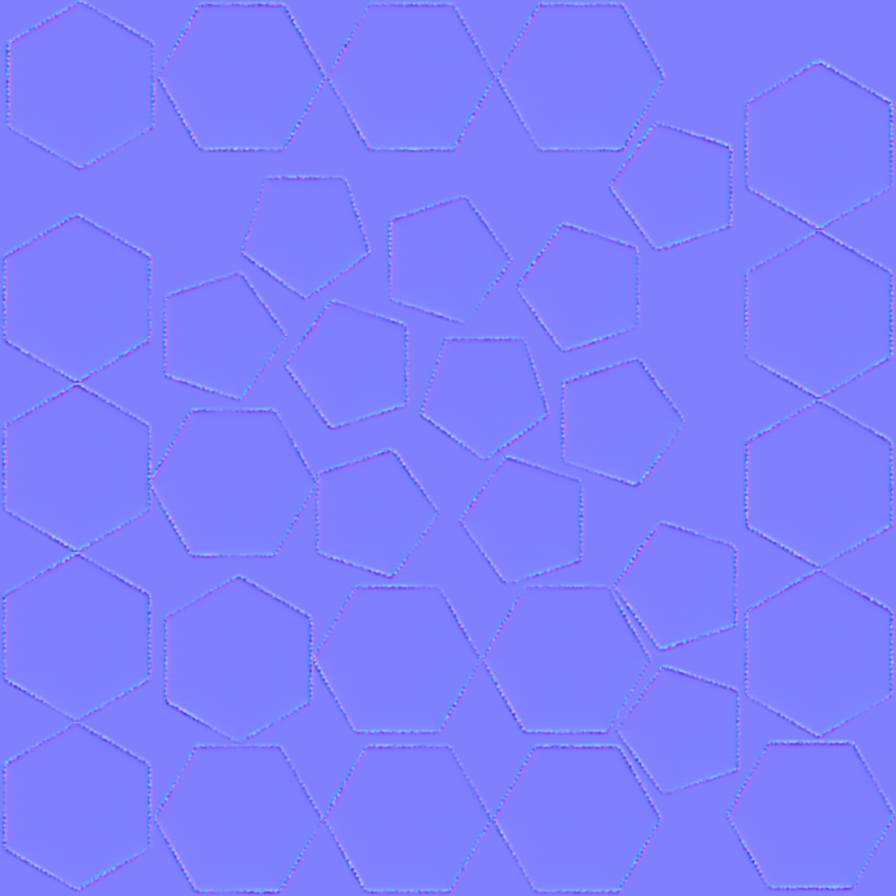
Give the GLSL for this texture map, as a Shadertoy shader.

```glsl
// Tangent-space normal map of a flat sheet stamped with hexagons and pentagons.
// Rows of polygons give a distance and edge direction; a thin beaded ridge and
// a soft inner slope tilt the normal, which is then packed into colour.

const float PI = 3.14159265;
const float HEX_APOTHEM = 0.0810;
const float PENT_APOTHEM = 0.0608;
const float CORNER_RADIUS = 0.008;
const float RIDGE_WIDTH = 0.0022;
const float RIDGE_TILT = 0.75;
const float BEAD_PERIOD = 0.0056;
const float BEAD_TILT = 0.22;
const float GRIT_SCALE = 230.0;
const float GRIT_TILT = 0.85;
const float SLOPE_WIDTH = 0.010;
const float SLOPE_TILT = 0.055;
const float WEAVE_PERIOD = 0.0065;
const float WEAVE_TILT = 0.007;

// Nearest outline: signed distance, position along the edge, outward direction
struct Outline { float dist; float along; vec2 outward; };

vec2 hashGradient(vec2 cell) {
    vec3 h = fract(vec3(cell.xyx) * vec3(0.1031, 0.1030, 0.0973));
    h += dot(h, h.yzx + 33.33);
    float angle = 2.0 * PI * fract((h.x + h.y) * h.z);
    return vec2(cos(angle), sin(angle));
}

float gradientNoise(vec2 p) {
    vec2 cell = floor(p), f = fract(p);
    vec2 u = f * f * f * (f * (f * 6.0 - 15.0) + 10.0);
    vec2 e = vec2(0.0, 1.0);
    float low = mix(dot(hashGradient(cell), f),
                    dot(hashGradient(cell + e.yx), f - e.yx), u.x);
    float high = mix(dot(hashGradient(cell + e.xy), f - e.xy),
                     dot(hashGradient(cell + e.yy), f - e.yy), u.x);
    return mix(low, high, u.y);
}

// Regular polygon with rounded corners; one edge faces the angle 'turn'
Outline polygon(vec2 q, float sides, float apothem, float turn) {
    float sector = 2.0 * PI / sides;
    float facing = turn + sector * round((atan(q.y, q.x) - turn) / sector);
    vec2 outward = vec2(cos(facing), sin(facing));
    float along = dot(q, vec2(-outward.y, outward.x));
    float core = apothem - CORNER_RADIUS;
    vec2 v = vec2(dot(q, outward) - core, abs(along) - core * tan(0.5 * sector));
    float dist = length(max(v, 0.0)) + min(v.x, 0.0) - CORNER_RADIUS;
    return Outline(dist, along, outward);
}

// Evenly stepped row of polygons; orientation is counted in quarter turns
void addRow(inout Outline best, vec2 p, vec2 start, vec2 stride, float count,
            float sides, float quarter, float quarterStep) {
    float i = round(dot(p - start, stride) / dot(stride, stride));
    i = clamp(i, 0.0, count - 1.0);
    float turn = mod(quarter + i * quarterStep, 3.0) * 0.5 * PI;
    float apothem = sides > 5.5 ? HEX_APOTHEM : PENT_APOTHEM;
    Outline o = polygon(p - start - i * stride, sides, apothem, turn);
    if (o.dist < best.dist) best = o;
}

Outline nearestOutline(vec2 p) {
    Outline o = Outline(1.0, 0.0, vec2(1.0, 0.0));
    vec2 across = vec2(0.189, 0.0), up = across.yx;
    // Hexagons around the border: upright columns, then flat-topped rows
    addRow(o, p, vec2(0.086, 0.100), up, 4.0, 6.0, 0.0, 0.0);
    addRow(o, p, vec2(0.914, 0.271), up, 4.0, 6.0, 0.0, 0.0);
    addRow(o, p, vec2(0.270, 0.914), across, 3.0, 6.0, 1.0, 0.0);
    addRow(o, p, vec2(0.266, 0.086), across, 3.0, 6.0, 1.0, 0.0);
    // Hexagons inside and at the corners
    addRow(o, p, vec2(0.443, 0.264), across, 2.0, 6.0, 1.0, 0.0);
    addRow(o, p, vec2(0.090, 0.905), vec2(0.176, -0.641), 2.0, 6.0, 0.0, 0.0);
    addRow(o, p, vec2(0.260, 0.461), vec2(0.645, -0.371), 2.0, 6.0, 1.0, 0.0);
    // Pentagons in tilted rows with cycling orientation, and a right-hand column
    addRow(o, p, vec2(0.341, 0.741), vec2(0.155, -0.031), 3.0, 5.0, 1.0, 1.0);
    addRow(o, p, vec2(0.245, 0.625), vec2(0.148, -0.032), 4.0, 5.0, 2.0, 1.0);
    addRow(o, p, vec2(0.415, 0.427), vec2(0.173, -0.008), 2.0, 5.0, 2.0, 1.0);
    addRow(o, p, vec2(0.763, 0.185), vec2(-0.003, 0.161), 2.0, 5.0, 0.0, 0.0);
    addRow(o, p, vec2(0.755, 0.792), up, 1.0, 5.0, 0.0, 0.0);
    return o;
}

void mainImage(out vec4 fragColor, in vec2 fragCoord) {
    vec2 p = fragCoord / iResolution.xy;
    Outline o = nearestOutline(p);
    vec2 tangent = vec2(-o.outward.y, o.outward.x);
    float inside = smoothstep(0.001, -0.002, o.dist);

    // Thin ridge, its strength drifting along the outline
    float x = o.dist / RIDGE_WIDTH;
    float ridge = exp(-x * x);
    float wear = clamp(0.8 + 1.2 * gradientNoise(p * 22.0), 0.25, 1.4);
    vec2 tilt = o.outward * RIDGE_TILT * x * ridge * wear;

    // Beads and grit break the ridge into light and dark dots
    float bead = sin(2.0 * PI * o.along / BEAD_PERIOD);
    vec2 grit = vec2(gradientNoise(p * GRIT_SCALE),
                     gradientNoise(p * GRIT_SCALE + 71.7));
    tilt += ridge * wear * (BEAD_TILT * bead * (tangent + 0.6 * o.outward)
                            + GRIT_TILT * grit);

    // Soft slope towards the centre and a faint weave on each face
    tilt -= o.outward * inside * SLOPE_TILT * exp(min(o.dist, 0.0) / SLOPE_WIDTH);
    tilt += inside * WEAVE_TILT * sin(2.0 * PI * p / WEAVE_PERIOD);

    fragColor = vec4(0.5 + 0.5 * normalize(vec3(tilt, 1.0)), 1.0);
}
```
